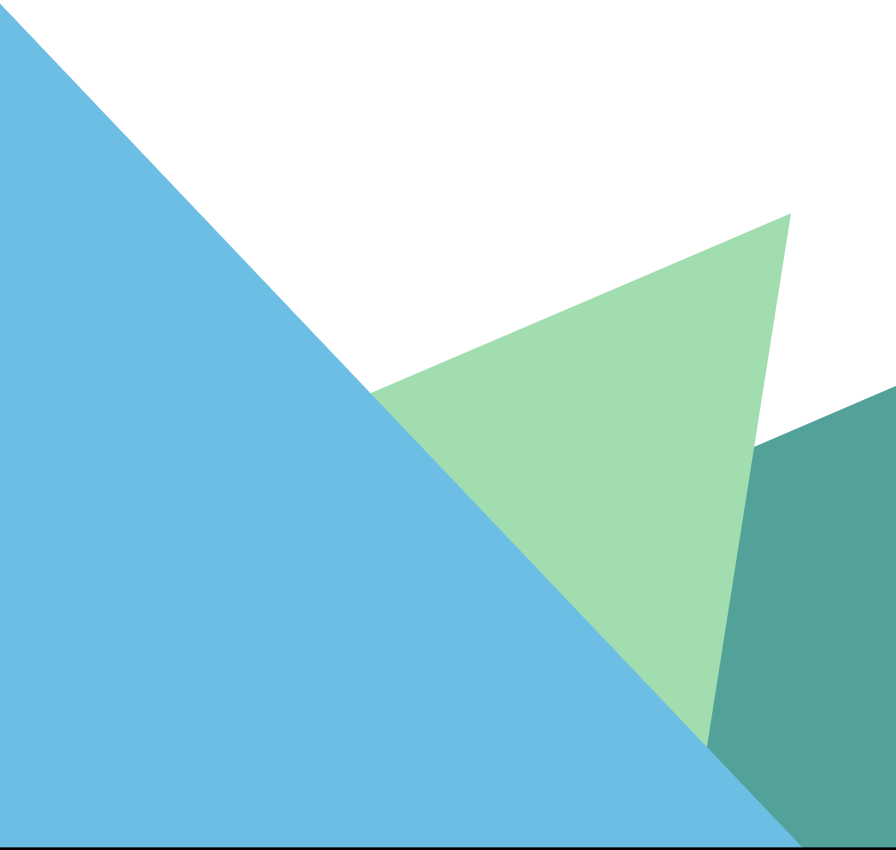
Write a Shadertoy shader that draws this background.

```glsl
// Antialiased coverage of the half plane to the left of the line a -> b
float leftOf(vec2 p, vec2 a, vec2 b) {
    vec2 dir = normalize(b - a);
    float dist = dot(p - a, vec2(-dir.y, dir.x));
    return clamp(0.5 + dist * iResolution.y, 0.0, 1.0);
}

void mainImage(out vec4 fragColor, in vec2 fragCoord) {
    vec2 p = fragCoord / iResolution.xy * vec2(1.0535, 1.0);

    const vec3 white = vec3(1.0);
    const vec3 teal  = vec3(0.325, 0.635, 0.605);
    const vec3 green = vec3(0.631, 0.865, 0.685);
    const vec3 blue  = vec3(0.425, 0.746, 0.898);

    // Far slope on the right
    float farSlope = leftOf(p, vec2(1.0535, 0.546), vec2(0.8875, 0.4746));
    vec3 color = mix(white, teal, farSlope);

    // Middle peak
    vec2 apex = vec2(0.930, 0.749);
    float peak = leftOf(p, apex, vec2(0.4362, 0.5377))
               * leftOf(p, vec2(0.8313, 0.1221), apex);
    color = mix(color, green, peak);

    // Near slope descending from the upper left
    float nearSlope = leftOf(p, vec2(0.9424, 0.0041), vec2(0.0, 0.9959));
    color = mix(color, blue, nearSlope);

    // Thin dark strip along the base
    color *= clamp(0.5 + (p.y - 0.0031) * iResolution.y, 0.0, 1.0);

    fragColor = vec4(color, 1.0);
}
```
